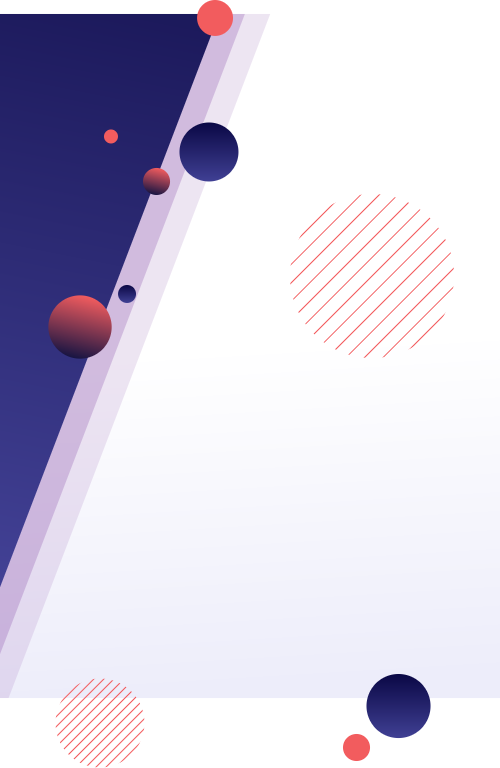
Reproduce this background procedurally as a WebGL 2 fragment shader.

```glsl
#version 300 es
precision highp float;
// Slanted navy panel with lilac bands, gradient balls and hatched discs on a pale page.

#define PANEL_TOP 0.9818
#define PANEL_BOTTOM 0.0911
#define SLANT 0.3825
#define BAND_EDGES vec3(0.2925, 0.3258, 0.3588)
#define HATCH_GAP 0.1595
#define LINE_WIDTH 0.0013
#define CORAL vec3(0.95, 0.36, 0.37)
#define NAVY_DARK vec3(0.04, 0.03, 0.27)
#define NAVY_LIGHT vec3(0.25, 0.25, 0.58)

uniform vec2 u_resolution;
out vec4 outColor;

const int FLAT = 0, NAVY = 1, DUSK = 2;

// Balls: centre, radius, kind of fill
const vec4 BALLS[8] = vec4[8](
    vec4(0.2800, 0.9766, 0.0234, FLAT),
    vec4(0.2721, 0.8021, 0.0384, NAVY),
    vec4(0.1445, 0.8223, 0.0091, FLAT),
    vec4(0.2038, 0.7637, 0.0176, DUSK),
    vec4(0.1654, 0.6172, 0.0117, NAVY),
    vec4(0.1042, 0.5742, 0.0412, DUSK),
    vec4(0.5189, 0.0807, 0.0417, NAVY),
    vec4(0.4642, 0.0267, 0.0176, FLAT));

float pixel;

// Smooth coverage of the region where the signed distance is negative
float cover(float dist) {
    return clamp(0.5 - dist / pixel, 0.0, 1.0);
}

// Coverage of a thin line, box filtered over one pixel
float lineCover(float offset) {
    float h = 0.5 * LINE_WIDTH;
    float overlap = min(offset + 0.5 * pixel, h) - max(offset - 0.5 * pixel, -h);
    return clamp(overlap / pixel, 0.0, 1.0);
}

// Disc filled with evenly spaced diagonal lines
float hatchedDisc(vec2 p, float radius) {
    float gap = HATCH_GAP * radius;
    float across = (p.x - p.y) * 0.70711;
    float offset = (fract(across / gap + 0.5) - 0.5) * gap;
    return lineCover(offset) * cover(length(p) - radius);
}

vec3 ballColor(int kind, vec2 q) {
    if (kind == FLAT) return CORAL;
    if (kind == NAVY) return mix(NAVY_LIGHT, NAVY_DARK, 0.5 + 0.5 * q.y);
    float t = 0.5 + 0.5 * dot(q, vec2(0.24, 0.97));
    return mix(vec3(0.09, 0.08, 0.26), CORAL, clamp(t, 0.0, 1.0));
}

// Page gradient, lilac bands and the navy wedge
vec3 panelColor(vec2 p) {
    float down = 1.0 - p.y;
    float fade = clamp((down + 0.06 * p.x - 0.47) / 0.44, 0.0, 1.0);
    vec3 color = mix(vec3(1.0), vec3(0.930, 0.930, 0.980), fade);

    vec3 pale = mix(vec3(0.930, 0.898, 0.950), vec3(0.875, 0.840, 0.935), fade);
    vec3 lilac = mix(vec3(0.820, 0.735, 0.870), vec3(0.780, 0.690, 0.860), fade);
    float navyFade = clamp((down - 0.2 * p.x + 0.02) / 0.78, 0.0, 1.0);
    vec3 navy = mix(vec3(0.110, 0.100, 0.360), vec3(0.260, 0.255, 0.585), navyFade);

    // Distance to each parallel slanted edge
    vec3 edge = (p.x + SLANT * down - BAND_EDGES) / length(vec2(1.0, SLANT));
    color = mix(color, pale, cover(edge.z));
    color = mix(color, lilac, cover(edge.y));
    return mix(color, navy, cover(edge.x));
}

void main() {
    vec2 p = gl_FragCoord.xy / u_resolution.y;
    pixel = 1.0 / u_resolution.y;

    // White page with the panel between its two margins
    float inside = cover(p.y - PANEL_TOP) * cover(PANEL_BOTTOM - p.y);
    vec3 color = mix(vec3(1.0), panelColor(p), inside);

    // Hatched discs
    float hatch = max(hatchedDisc(p - vec2(0.4844, 0.6406), 0.1068),
                      hatchedDisc(p - vec2(0.1302, 0.0586), 0.0579));
    color = mix(color, CORAL, hatch);

    // Balls
    for (int i = 0; i < 8; i++) {
        vec4 ball = BALLS[i];
        vec2 d = p - ball.xy;
        vec3 fill = ballColor(int(ball.w), d / ball.z);
        color = mix(color, fill, cover(length(d) - ball.z));
    }
    outColor = vec4(color, 1.0);
}
```
